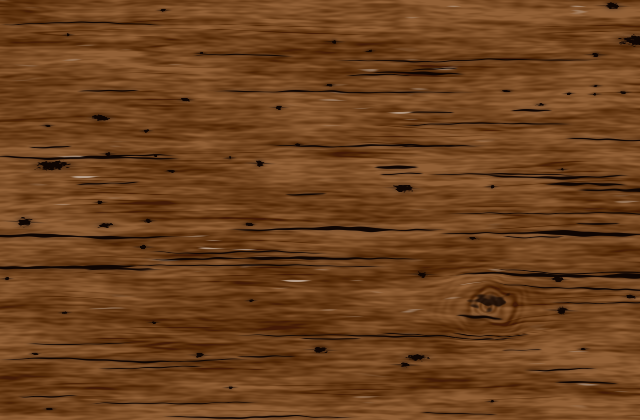
Give the GLSL for this texture, as a Shadertoy shader.

```glsl
// Weathered brown plank: stretched gradient noise makes the horizontal grain,
// loops scatter tapered black cracks and ragged small knots over it,
// and one large ringed knot bends the fibres around itself.

vec4 hash4(float i) {
    return fract(sin((i + 1.0) * vec4(12.99, 78.23, 37.72, 93.99)) * 4375.85);
}

vec2 gradientAt(vec2 cell) {
    vec2 k = vec2(dot(cell, vec2(127.1, 311.7)), dot(cell, vec2(269.5, 183.3)));
    return fract(sin(k) * 43758.5) * 2.0 - 1.0;
}

float noise(vec2 p) {
    vec2 i = floor(p), f = fract(p);
    vec2 u = f * f * f * (f * (f * 6.0 - 15.0) + 10.0);
    float a = dot(gradientAt(i), f);
    float b = dot(gradientAt(i + vec2(1, 0)), f - vec2(1, 0));
    float c = dot(gradientAt(i + vec2(0, 1)), f - vec2(0, 1));
    float d = dot(gradientAt(i + vec2(1, 1)), f - vec2(1, 1));
    return mix(mix(a, b, u.x), mix(c, d, u.x), u.y);
}

// Fibre tone: about 0 for dark brown, 1 for light brown
float grain(vec2 p) {
    p.y += 0.012 * noise(p * vec2(2.5, 5.0));
    float g = 0.75 * noise(p * vec2(1.3, 8.0) + 3.7);
    g += 0.75 * noise(p * vec2(3.0, 27.0) + 11.3);
    g += 0.85 * noise(p * vec2(5.0, 85.0) + 23.1);
    g += 0.65 * noise(p * vec2(24.0, 165.0) + 41.9);
    g += 0.35 * noise(p * vec2(9.0, 12.0) + 57.2);
    // Dark hairlines along the fibres
    float hair = 1.0 - smoothstep(0.0, 0.07, abs(noise(p * vec2(1.6, 48.0) + 71.4)));
    hair *= smoothstep(0.0, 0.25, noise(p * vec2(3.0, 14.0) + 83.6));
    return 0.58 + 1.3 * g - 0.7 * hair;
}

// Returns crack darkness in x and the light lip under it in y
vec2 cracks(vec2 p, float aspect, float px) {
    vec2 mark = vec2(0);
    for (int i = 0; i < 58; i++) {
        float id = float(i);
        vec4 h = hash4(id);
        // Wide cracks gather in the middle and lower part
        float wide = pow(h.w, 5.0);
        float y = mix(h.y, 0.28 + 0.34 * h.y, smoothstep(0.1, 0.5, wide));
        float dy = p.y - y;
        if (abs(dy) > 0.035) continue;
        float s = abs(p.x - h.x * aspect) / mix(0.05, 0.36, h.z * h.z);
        if (s > 1.0) continue;
        dy += 0.012 * noise(vec2(p.x * 4.0, id * 7.31 + 0.4));
        dy += 0.004 * noise(vec2(p.x * 22.0, id * 3.17 + 0.6));
        float uneven = 0.8 + 1.6 * noise(vec2(p.x * 13.0, id * 5.73 + 0.3));
        float w = (0.0011 + 0.0042 * wide) * (1.0 - s * s) * max(uneven, 0.15);
        float ends = 1.0 - smoothstep(0.75, 1.0, s);
        float core = 1.0 - smoothstep(w - px * 0.5, w + px, abs(dy));
        float halo = 0.3 * exp(-abs(dy) / (w + 0.0025));
        mark.x = max(mark.x, ends * max(core, halo));
        float lip = (dy + w + 0.006) / 0.004;
        mark.y = max(mark.y, ends * h.x * exp(-lip * lip));
    }
    return mark;
}

// Small knots and gouges with frayed edges and thin horizontal tails
float smallKnots(vec2 p, float aspect, float px) {
    float fray = noise(p * vec2(70.0, 150.0)) + 0.6 * noise(p * vec2(150.0, 260.0) + 9.2);
    float dark = 0.0;
    for (int i = 0; i < 54; i++) {
        vec4 h = hash4(float(i) + 200.0);
        vec2 d = p - vec2(h.x * aspect, h.y);
        float size = 0.0035 + 0.0085 * h.z * h.z * h.z;
        float r = length(d / (size * vec2(mix(1.2, 3.6, h.w * h.w), 1.0)));
        float core = 1.0 - smoothstep(0.6, 1.15, r + 0.9 * fray);
        float halo = 0.45 * exp(-0.8 * r * r);
        float tail = 0.65 * (1.0 - smoothstep(0.0, 0.001 + px, abs(d.y + 0.1 * d.x * (h.z - 0.5))));
        tail *= 1.0 - smoothstep(0.0, 6.0 * size, abs(d.x));
        dark = max(dark, max(core, max(halo, tail)));
    }
    return dark;
}

void mainImage(out vec4 fragColor, in vec2 fragCoord) {
    float px = 1.0 / iResolution.y;
    float aspect = iResolution.x * px;
    vec2 p = fragCoord * px;

    // Fibres part around the large knot
    vec2 toKnot = (p - vec2(0.765 * aspect, 0.27)) / vec2(0.066, 0.046);
    float r = length(toKnot) + 0.45 * noise(p * 22.0);
    float inside = exp(-0.55 * r * r);
    vec2 q = p - vec2(0.0, 0.028 * toKnot.y * inside);

    float tone = grain(q);

    // Rings, rim and dark heart of the large knot
    tone += inside * (0.35 * sin(r * 19.0) - 0.25);
    tone -= 0.65 * exp(-pow((r - 0.95) / 0.14, 2.0));
    float heart = length((toKnot - vec2(0.0, 0.25)) * vec2(1.5, 2.6));
    heart += 1.7 * noise(p * vec2(45.0, 80.0));
    heart = 0.8 * (1.0 - smoothstep(0.35, 1.15, heart));

    vec2 crack = cracks(q, aspect, px);
    tone += 0.4 * crack.y;

    vec3 wood = mix(vec3(0.36, 0.19, 0.05), vec3(0.53, 0.34, 0.18), clamp(tone, -0.6, 1.25));
    wood = max(wood, vec3(0.22, 0.10, 0.025));

    // Pale worn slivers
    float sliver = smoothstep(0.3, 0.5, noise(q * vec2(10.0, 105.0) + 31.7));
    sliver *= smoothstep(0.0, 0.3, noise(p * vec2(2.2, 7.0) + 64.3));
    wood = mix(wood, vec3(0.72, 0.62, 0.54), sliver);

    float dark = max(max(crack.x, heart), smallKnots(p, aspect, px));
    fragColor = vec4(mix(wood, vec3(0.06, 0.02, 0.008), dark), 1.0);
}
```
